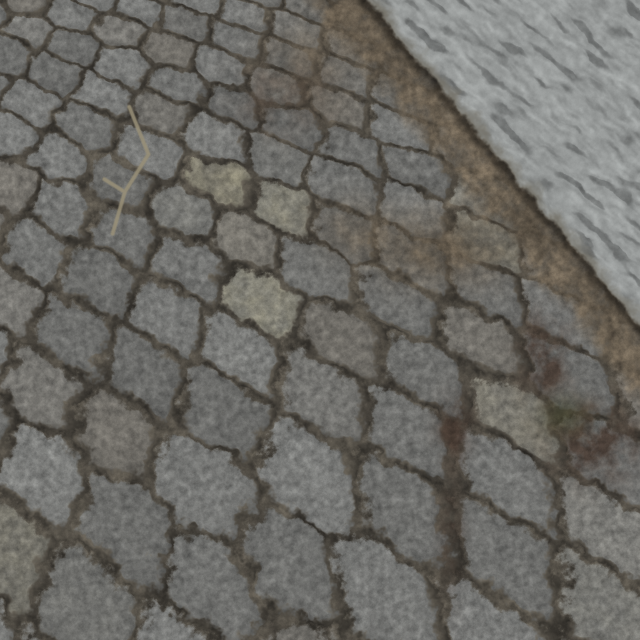
Write a Shadertoy shader that draws this texture.

```glsl
#define HORIZON 1.945
#define COLUMN_STEP 0.088
#define ROW_STEP 0.042
#define ROW_SLANT 0.63
#define JITTER 0.11
#define GAP 0.055
#define GRAIN 0.30
#define STONE_GREY vec3(0.465, 0.468, 0.460)
#define SAND vec3(0.54, 0.525, 0.455)
#define SOIL vec3(0.39, 0.35, 0.295)
#define GAP_DARK vec3(0.265, 0.25, 0.225)
#define WALL_GREY vec3(0.585, 0.597, 0.593)

vec2 hash2(vec2 p) {
    vec3 q = fract(vec3(p.xyx) * vec3(0.1031, 0.1030, 0.0973));
    q += dot(q, q.yzx + 33.33);
    return fract((q.xx + q.yz) * q.zy);
}

float gradientNoise(vec2 p) {
    vec2 i = floor(p), f = p - i, e = vec2(0.0, 1.0);
    vec2 u = f * f * f * (f * (f * 6.0 - 15.0) + 10.0);
    float a = dot(hash2(i) * 2.0 - 1.0, f);
    float b = dot(hash2(i + e.yx) * 2.0 - 1.0, f - e.yx);
    float c = dot(hash2(i + e) * 2.0 - 1.0, f - e);
    float d = dot(hash2(i + 1.0) * 2.0 - 1.0, f - 1.0);
    return mix(mix(a, b, u.x), mix(c, d, u.x), u.y);
}

float fbm(vec2 p) {
    float sum = 0.0, amp = 0.6;
    for (int k = 0; k < 4; k++) {
        sum += amp * gradientNoise(p);
        p = mat2(1.6, 1.2, -1.2, 1.6) * p + 7.3;
        amp *= 0.55;
    }
    return sum;
}

float spot(vec2 p, vec2 centre, vec2 radius) {
    vec2 d = (p - centre) / radius;
    return exp(-dot(d, d));
}

float segment(vec2 p, vec2 a, vec2 b) {
    vec2 ab = b - a;
    return length(p - a - ab * clamp(dot(p - a, ab) / dot(ab, ab), 0.0, 1.0));
}

// Canvas to slanted rows and columns of paving on the ground, and back
vec2 pavingGrid(vec2 p) {
    float depth = HORIZON - p.y;
    float column = (p.x - 0.64) / (depth * COLUMN_STEP) + 2.225;
    float row = (0.707 - 1.0 / depth) / ROW_STEP + ROW_SLANT * (2.0 - column);
    return vec2(column, row);
}

vec2 canvasPoint(vec2 g) {
    float depth = 1.0 / (0.707 - ROW_STEP * (g.y - ROW_SLANT * (2.0 - g.x)));
    return vec2(0.64 + (g.x - 2.225) * COLUMN_STEP * depth, HORIZON - depth);
}

// Staggered rows, with local slips in the bond
vec2 stoneCentre(vec2 cell) {
    float stagger = 0.36 - 0.11 * mod(cell.y - 1.0, 4.0);
    stagger += 0.36 * spot(cell, vec2(-0.3, -1.0), vec2(2.0, 0.6));
    float sag = 0.5 * spot(cell, vec2(1.0, 4.2), vec2(0.8, 1.4));
    return cell + vec2(stagger, sag) + JITTER * (hash2(cell + 41.0) - 0.5);
}

// Distance to the nearest joint in x, stone cell in yz
vec3 stoneEdge(vec2 g) {
    vec2 base = floor(g + 0.5), cell = base, nearest = vec2(9.0);
    for (int y = -1; y <= 1; y++)
    for (int x = -2; x <= 2; x++) {
        vec2 c = base + vec2(x, y), r = stoneCentre(c) - g;
        if (dot(r, r) < dot(nearest, nearest)) { nearest = r; cell = c; }
    }
    float edge = 0.0;
    for (int y = -2; y <= 2; y++)
    for (int x = -2; x <= 2; x++) {
        vec2 c = cell + vec2(x, y), r = stoneCentre(c) - g;
        if (c != cell) edge += exp(-36.0 * dot(0.5 * (nearest + r), normalize(r - nearest)));
    }
    return vec3(-log(edge) / 36.0, cell);
}

void mainImage(out vec4 fragColor, in vec2 fragCoord) {
    vec2 p = fragCoord / iResolution.xy;
    float broad = fbm(p * 9.0), medium = fbm(p * 26.0 + 3.0), fine = fbm(p * 80.0 + 11.0);
    vec2 ragged = vec2(medium, fbm(p * 26.0 + 50.0));
    float wallSide = dot(p - vec2(0.573, 1.0), vec2(0.767, 0.642)) + 0.016 * medium;

    // Soil and dark crevices between the stones
    vec3 stone = stoneEdge(pavingGrid(p) + 0.3 * ragged + 0.07 * fine);
    vec3 soil = mix(GAP_DARK, SOIL * vec3(0.95, 1.0, 1.06), clamp(0.5 + broad + 1.2 * medium, 0.0, 1.0));
    float crevice = (1.0 - smoothstep(0.0, 0.07, stone.x)) * smoothstep(-0.2, 0.15, ragged.y);
    soil *= 1.0 - 0.28 * crevice;

    // Cobbles with worn, uneven edges
    vec2 variety = hash2(stone.yz + 17.0);
    float joint = GAP + 0.04 * variety.y + 0.08 * broad;
    joint += 0.07 * spot(p, vec2(0.705, 0.22), vec2(0.03, 0.16));
    float cover = smoothstep(joint - 0.035, joint + 0.035, stone.x);
    vec3 face = STONE_GREY * (0.92 + 0.13 * variety.x);
    face = mix(face, SOIL * 1.15, 0.3 * smoothstep(0.65, 1.0, variety.y));
    face *= 0.95 + 0.05 * smoothstep(joint, joint + 0.2, stone.x);

    // Sandy stones, tinted whole
    vec2 home = canvasPoint(stoneCentre(stone.yz));
    float sandy = spot(home, vec2(0.36, 0.70), vec2(0.06, 0.045))
        + 0.5 * spot(home, vec2(0.443, 0.675), vec2(0.05, 0.04))
        + 0.75 * spot(home, vec2(0.417, 0.525), vec2(0.055, 0.045))
        + 0.9 * spot(home, vec2(0.77, 0.65), vec2(0.05, 0.04))
        + 0.7 * spot(home, vec2(0.78, 0.38), vec2(0.055, 0.045))
        + 0.8 * spot(home, vec2(0.05, 0.12), vec2(0.07, 0.07))
        + 0.7 * spot(home, vec2(0.92, 0.09), vec2(0.06, 0.06));
    face = mix(face, SAND, clamp(sandy * (0.85 + medium), 0.0, 1.0));
    vec3 color = mix(soil, face, cover * (0.9 + 0.1 * variety.x));

    // Bare earth beside the wall and in worn patches
    float earth = smoothstep(-0.09, -0.045, wallSide + 0.035 * broad)
        + 0.95 * spot(p, vec2(0.69, 0.61), vec2(0.11, 0.055))
        + 0.5 * spot(p, vec2(0.55, 0.645), vec2(0.06, 0.045))
        + 0.5 * spot(p, vec2(0.48, 0.91), vec2(0.07, 0.08));
    vec3 earthColor = SOIL * (1.0 + 0.4 * broad + 0.5 * medium);
    color = mix(color, earthColor, clamp(earth * (0.9 + 0.8 * medium), 0.0, 0.95));

    // Damp leaf litter and moss
    float litter = spot(p, vec2(0.85, 0.44), vec2(0.035, 0.06))
        + spot(p, vec2(0.93, 0.31), vec2(0.065, 0.055))
        + spot(p, vec2(0.71, 0.335), vec2(0.026, 0.04))
        + 0.6 * spot(p, vec2(0.705, 0.17), vec2(0.018, 0.09))
        + 0.4 * spot(p, vec2(0.44, 0.85), vec2(0.07, 0.05));
    color = mix(color, vec3(0.26, 0.21, 0.18), clamp(litter * (0.7 + 2.5 * medium), 0.0, 0.85));
    float moss = spot(p, vec2(0.88, 0.35), vec2(0.035, 0.03));
    color = mix(color, vec3(0.27, 0.28, 0.18), 0.5 * moss);
    color *= 1.0 + GRAIN * (1.6 * fine + 0.6 * medium);

    // Dry bent twig
    float twig = min(segment(p, vec2(0.202, 0.833), vec2(0.232, 0.759)),
                     segment(p, vec2(0.232, 0.759), vec2(0.195, 0.70)));
    twig = min(twig, segment(p, vec2(0.195, 0.70), vec2(0.176, 0.635)));
    twig = min(twig, segment(p, vec2(0.195, 0.70), vec2(0.163, 0.72)));
    color = mix(color, vec3(0.60, 0.565, 0.47), 0.85 * (1.0 - smoothstep(0.001, 0.005, twig)));

    // Rough pale wall with short slanted strokes
    vec2 along = vec2(dot(p, vec2(0.77, -0.64)), dot(p, vec2(0.64, 0.77))) + 0.012 * ragged;
    float stroke = gradientNoise(along * vec2(18.0, 62.0));
    float scratch = gradientNoise(along * vec2(42.0, 120.0) + 9.0);
    float shade = 0.16 * stroke + 0.18 * scratch - 0.18 * smoothstep(0.1, 0.3, -stroke);
    vec3 wall = WALL_GREY * (1.0 + shade + 0.16 * fine + 0.08 * broad);
    wall = mix(vec3(0.46, 0.45, 0.415), wall, smoothstep(-0.005, 0.022, wallSide + 0.02 * medium));
    float rim = spot(vec2(wallSide, 0.0), vec2(-0.004, 0.0), vec2(0.009, 1.0));
    color *= 1.0 - 0.45 * rim;
    color = mix(color, wall, smoothstep(-0.003, 0.004, wallSide));
    fragColor = vec4(clamp(color, 0.0, 1.0), 1.0);
}
```
